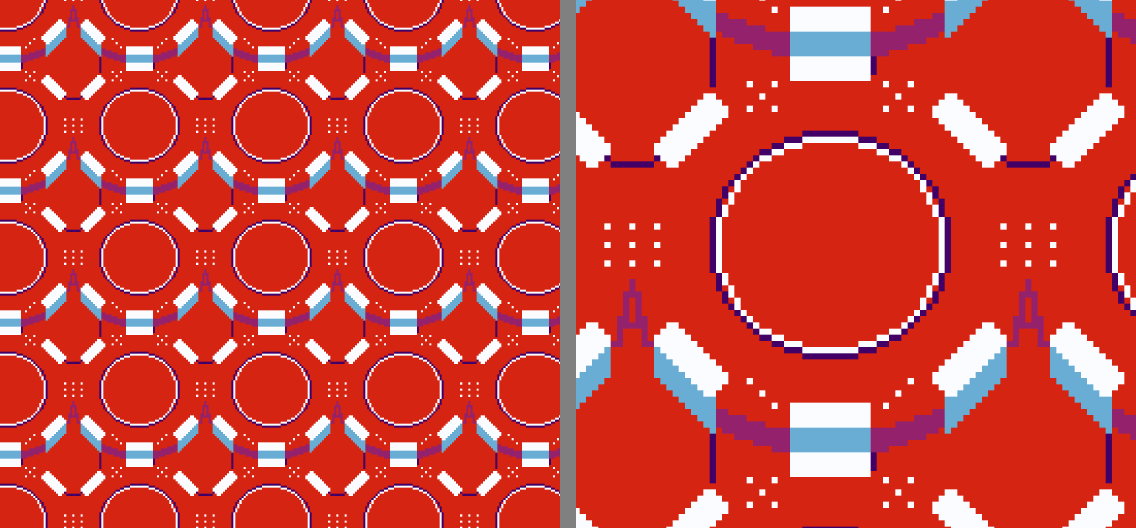
Left: the whole. Right: its middle third, enlarged.
Write a Shadertoy shader that draws this pattern.

```glsl
// Red woven lattice of thin double rings, striped blocks and slanted bars.
// Each square repeat is a 64 x 64 grid of texels: formulas colour one texel,
// and a small grid of samples per screen point smooths the stepped edges.

#define ROWS 4.0                        // repeats down the canvas
#define TEXELS 64.0                     // texels per repeat
#define RING_CENTRE vec2(0.2641, 0.762) // in canvas heights
#define RING_RADII vec2(19.5, 18.5)     // in texels
#define DIAMOND_RADII vec2(14.0, 19.5)
#define SAMPLES 3                       // per axis
#define RED vec3(0.84, 0.14, 0.07)
#define WHITE vec3(0.98, 0.99, 1.00)
#define PLUM vec3(0.58, 0.13, 0.42)
#define SKY vec3(0.41, 0.68, 0.83)
#define INDIGO vec3(0.26, 0.00, 0.40)

bool within(float v, float low, float high) {
    return v >= low && v <= high;
}

bool insideEllipse(vec2 p, vec2 radii) {
    return length(p / radii) < 1.0;
}

// One-texel line just inside an ellipse.
bool outline(vec2 p, vec2 radii) {
    p = abs(p);
    bool edge = !insideEllipse(p + vec2(1.0, 0.0), radii)
             || !insideEllipse(p + vec2(0.0, 1.0), radii);
    return insideEllipse(p, radii) && edge;
}

vec3 texelColour(vec2 position) {
    // Texel in the repeat, measured from the ring centre.
    float halfCell = 0.5 * TEXELS;
    vec2 q = mod(floor(position + 0.5) + halfCell, TEXELS) - halfCell;
    vec2 m = abs(q);
    float below = q.y > 0.0 ? q.y - TEXELS : q.y;
    float side = q.x < 0.0 ? q.x + halfCell : q.x - halfCell;
    float apart = abs(side);
    vec3 colour = RED;

    // Double ring.
    if (outline(q, RING_RADII)) colour = INDIGO;
    if (outline(q, RING_RADII - 1.0)) colour = WHITE;

    // Dots between neighbouring rings.
    if (apart < 4.5 && mod(apart, 4.0) < 0.5 && m.y < 3.5 && mod(m.y, 3.0) < 0.5)
        colour = WHITE;

    // Dots beside the blocks: five above each ring, a diagonal three below.
    vec2 d = m - vec2(11.0, 24.0);
    bool diagonal = d.x + d.y == 0.0;
    bool crossed = abs(d.x) == abs(d.y) && (q.y > 0.0 || diagonal);
    if (crossed && mod(abs(d.x), 2.0) < 0.5 && abs(d.x) < 2.5) colour = WHITE;

    // Broken outline on the right and foot of the diamond.
    vec2 e = vec2(side, below + halfCell);
    bool shown = (side > 11.0 && abs(e.y + 1.0) < 6.0) || e.y < -17.0;
    if (shown && outline(e, DIAMOND_RADII)) colour = INDIGO;
    if (q.x == 7.0 && within(below, -36.0, -33.0)) colour = INDIGO;

    // Sagging band.
    float sag = -32.4 + 0.0139 * q.x * q.x;
    if (m.x < 18.5 && abs(below - sag) < 1.8) colour = PLUM;

    // Spire at the top of the diamond.
    float drop = -6.0 - below;
    bool leg = abs(apart - 0.25 * drop) < 0.7;
    bool brace = within(drop, 7.0, 7.5) && apart < 0.25 * drop;
    if (within(drop, 0.0, 10.0) && (leg || brace)) colour = PLUM;

    // Slanted bars, with a sky edge under the upper pair.
    float across = m.y - apart;
    float along = m.y + apart;
    if (q.y < 0.0 && within(across, 12.0, 17.0) && within(apart, 4.0, 13.0))
        colour = SKY;
    if (within(across, 5.5, 12.0) && within(along, 19.0, 37.5)) colour = WHITE;

    // Striped block.
    float rise = abs(below + 31.7);
    if (m.x < 6.5 && rise < 6.0) colour = rise < 2.0 ? SKY : WHITE;
    return colour;
}

void mainImage(out vec4 fragColor, in vec2 fragCoord) {
    vec3 sum = vec3(0.0);
    for (int j = 0; j < SAMPLES; j++) {
        for (int i = 0; i < SAMPLES; i++) {
            vec2 jitter = (vec2(i, j) + 0.5) / float(SAMPLES) - 0.5;
            vec2 uv = (fragCoord + jitter) / iResolution.y;
            sum += texelColour((uv - RING_CENTRE) * ROWS * TEXELS);
        }
    }
    fragColor = vec4(sum / float(SAMPLES * SAMPLES), 1.0);
}
```
